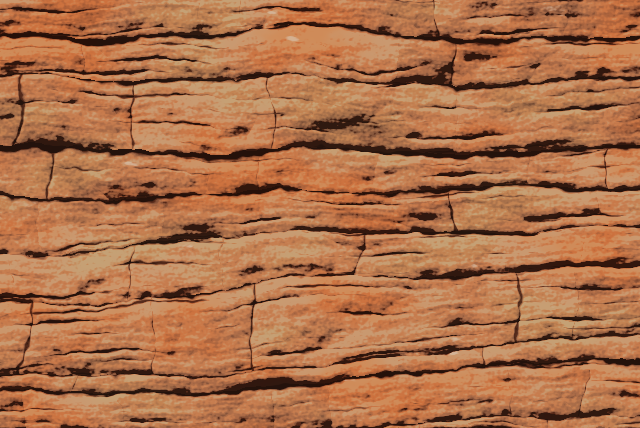
Give the GLSL for this texture, as a WebGL 1 fragment shader.

```glsl
precision highp float;
// Weathered sandstone cliff: warped beds split by vertical joints into rounded
// blocks. A creased relief is lit from the upper left and casts shadows, broken
// cracks darken the tone, and the tone picks a colour from a tinted ramp.
uniform vec2 u_resolution;

const float BEDS = 8.5;          // beds per canvas height
const float PARTINGS = 3.3;      // thin partings per bed
const float JOINTS = 3.6;        // vertical joints per canvas height
const vec2 LIGHT_STEP = vec2(-0.0020, 0.0036);
const float LIGHT_GAIN = 1.25;
const float SHADOW_REACH = 3.5;  // cast shadow length in light steps
const float SHADOW_DEPTH = 0.48;
const float BASE_TONE = 0.69;
const float GRAIN = 0.21;

const vec3 CREVICE = vec3(0.14, 0.07, 0.045);
const vec3 SHADOW = vec3(0.33, 0.16, 0.10);
const vec3 UMBER = vec3(0.53, 0.33, 0.23);
const vec3 RUST = vec3(0.67, 0.42, 0.28);
const vec3 ORANGE = vec3(0.78, 0.49, 0.31);
const vec3 TAN = vec3(0.79, 0.60, 0.44);
const vec3 SALT = vec3(0.84, 0.75, 0.66);
const vec3 IRON_TINT = vec3(1.03, 0.91, 0.79);
const vec3 OCHRE_TINT = vec3(0.98, 1.05, 1.04);

float hash(vec2 p) {
  vec3 q = fract(p.xyx * 0.1031);
  q += dot(q, q.yzx + 33.33);
  return fract((q.x + q.y) * q.z);
}

float slope(vec2 cell, vec2 offset) {
  float a = 6.2832 * hash(cell + 57.0);
  return dot(vec2(cos(a), sin(a)), offset);
}

// Gradient noise, roughly -0.7 to 0.7.
float noise(vec2 p) {
  vec2 i = floor(p), f = p - i, e = vec2(1.0, 0.0);
  vec2 s = f * f * f * (f * (f * 6.0 - 15.0) + 10.0);
  return mix(mix(slope(i, f), slope(i + e, f - e), s.x),
             mix(slope(i + e.yx, f - e.yx), slope(i + 1.0, f - 1.0), s.x), s.y);
}

float fbm(vec2 p) {
  float sum = 0.0, amp = 1.0;
  for (int k = 0; k < 5; k++) {
    sum += amp * noise(p);
    p = mat2(1.6, 1.2, -1.2, 1.6) * p + 3.7;
    amp *= 0.5;
  }
  return sum;
}

// Irregular intervals: (index, distance down, distance up, nearest edge).
float edgeAt(float i, float seed) { return i + 0.1 + 0.8 * hash(vec2(i, seed)); }
vec4 split(float v, float seed) {
  float i = floor(v);
  i -= 1.0 - step(edgeAt(i, seed), v);
  float low = v - edgeAt(i, seed), high = edgeAt(i + 1.0, seed) - v;
  return vec4(i, low, high, low < high ? i : i + 1.0);
}
float gapOf(vec4 cell, float count) { return min(cell.y, cell.z) / count; }

// Bends the rock coordinates so that beds undulate and joints wander.
vec2 bend(vec2 p) {
  float sag = 0.08 * noise(p * vec2(1.2, 1.9) + 4.0) + 0.020 * noise(p * vec2(5.0, 8.0));
  float rough = 0.006 * noise(p * vec2(19.0, 24.0)) + 0.0035 * noise(p * vec2(50.0, 60.0));
  float wander = 0.05 * noise(p * vec2(4.0, 6.0) + 9.0) + 0.010 * noise(p * 31.0);
  return p + vec2(wander, sag + rough - 0.02 * p.x);
}

vec4 bedAt(vec2 q) { return split(q.y * BEDS, 1.0); }
vec4 jointAt(vec2 q, float bed) {
  return split(q.x * JOINTS + 9.0 * hash(vec2(bed, 5.0)), bed + 20.0);
}
float jointStrength(vec4 joint, float bed) { return hash(vec2(joint.w, bed + 40.0)); }
vec4 partingAt(vec2 p, vec2 q) {
  float dip = q.y + 0.035 * noise(p * vec2(1.8, 2.4) + 6.0);
  return split(dip * BEDS * PARTINGS, 9.0);
}
float partingStrength(vec2 q, float id) { return noise(vec2(q.x * 4.0, id * 3.7)); }

float relief(vec2 p) {
  vec2 q = bend(p);
  vec4 bed = bedAt(q), joint = jointAt(q, bed.x), part = partingAt(p, q);
  float bedGap = gapOf(bed, BEDS), jointGap = gapOf(joint, JOINTS);
  float h = 1.4 - 0.8 * exp(-bedGap / 0.009) - 0.6 * exp(-bedGap / 0.035);
  h *= 1.0 - 0.5 * jointStrength(joint, bed.x) * exp(-jointGap / 0.009);
  float notch = smoothstep(-0.05, 0.35, partingStrength(q, part.w));
  h -= 0.8 * notch * exp(-gapOf(part, BEDS * PARTINGS) / 0.005);
  float strata = noise(vec2(q.x * 3.0, q.y * 42.0)) + 0.5 * noise(vec2(q.x * 10.0, q.y * 85.0));
  float crease = abs(noise(q * vec2(5.0, 10.0) + 0.5 * noise(p * 9.0)));
  return h + 0.5 * strata + 1.6 * crease + 1.3 * fbm(p * vec2(7.0, 11.0));
}

float crack(float gap, float width, float soft) {
  return 1.0 - smoothstep(width - soft, width + soft, gap);
}

// Darkness of ledge crevices, joints and partings, all broken along their run.
float cracks(vec2 p, vec2 q, vec4 bed, vec4 joint) {
  float soft = 0.8 / u_resolution.y + 0.0005;
  float ragged = noise(p * vec2(22.0, 32.0)) + 0.6 * noise(p * vec2(50.0, 70.0));
  float ledge = bed.x + 1.0, deep = hash(vec2(ledge, 3.0));
  float run = noise(vec2(q.x * 2.2, ledge * 3.7)) + 0.6 * noise(vec2(q.x * 7.0, ledge * 5.3));
  float width = 0.016 * run + 0.014 * deep * deep - 0.0005 + 0.007 * ragged;
  float dark = crack(bed.z / BEDS, width, soft * 1.6);
  float jointWidth = mix(-0.006, 0.0035, jointStrength(joint, bed.x)) + 0.004 * ragged;
  dark = max(dark, 0.85 * crack(gapOf(joint, JOINTS), jointWidth, soft));
  vec4 part = partingAt(p, q);
  float partWidth = 0.009 * partingStrength(q, part.w) - 0.0008 + 0.004 * ragged;
  return max(dark, 0.85 * crack(gapOf(part, BEDS * PARTINGS), partWidth, soft));
}

vec3 rockColour(float t) {
  vec3 c = mix(CREVICE, SHADOW, smoothstep(0.03, 0.12, t));
  c = mix(c, UMBER, smoothstep(0.12, 0.27, t));
  c = mix(c, RUST, smoothstep(0.27, 0.47, t));
  c = mix(c, ORANGE, smoothstep(0.47, 0.70, t));
  return mix(c, TAN, smoothstep(0.70, 0.95, t));
}

void main() {
  vec2 p = gl_FragCoord.xy / u_resolution.y, q = bend(p);
  vec4 bed = bedAt(q), joint = jointAt(q, bed.x);
  float inside = smoothstep(0.0, 0.008, gapOf(bed, BEDS));

  // Tone: lighting, cast shadows, block differences, stains and grain.
  float height = relief(p);
  float rise = relief(p + SHADOW_REACH * LIGHT_STEP) - height;
  float tone = BASE_TONE + LIGHT_GAIN * (height - relief(p + LIGHT_STEP));
  tone += 0.24 * inside * (hash(vec2(joint.x, bed.x)) - 0.5) + 0.28 * fbm(p * vec2(2.6, 5.0) + 15.0);
  tone += GRAIN * (noise(p * 130.0) + 0.7 * noise(p * vec2(55.0, 75.0)));
  float varnish = noise(q * vec2(2.0, 13.0) + 21.0) + 0.3 * fbm(p * 14.0);
  tone -= 0.22 * smoothstep(0.2, 0.5, varnish);
  tone -= SHADOW_DEPTH * smoothstep(0.35, 0.75, rise);
  tone = mix(clamp(tone, 0.06, 1.0), 0.02, cracks(p, q, bed, joint));

  // Colour: iron-red and ochre patches, rare salt flecks.
  vec3 colour = rockColour(tone);
  float patches = fbm(p * vec2(3.0, 6.0) + 40.0);
  colour *= mix(vec3(1.0), IRON_TINT, smoothstep(-0.05, 0.45, patches));
  colour *= mix(vec3(1.0), OCHRE_TINT, smoothstep(0.0, 0.5, -patches));
  float salt = smoothstep(0.62, 0.80, fbm(p * vec2(8.0, 20.0) + 70.0));
  colour = mix(colour, SALT, 0.7 * salt * smoothstep(0.3, 0.6, tone));
  gl_FragColor = vec4(colour, 1.0);
}
```
